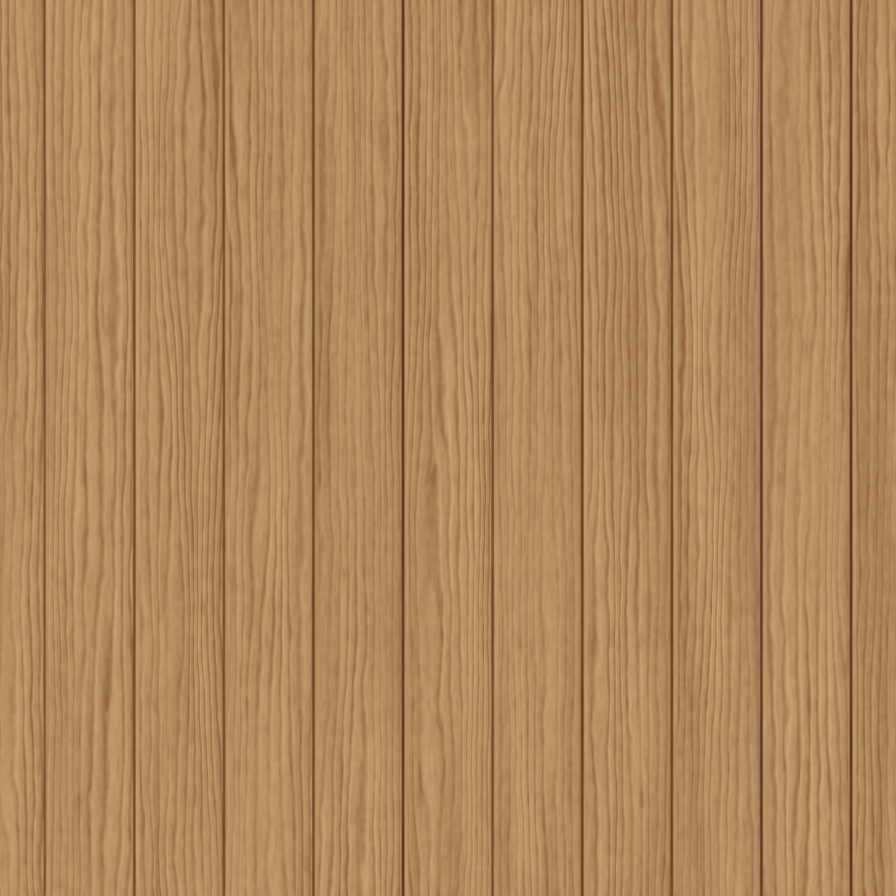
Write a WebGL 2 fragment shader that draws this texture.

```glsl
#version 300 es
precision highp float;
// Ten upright honey-brown wood planks with wavy grain and narrow grooves.
uniform vec2 u_resolution;
out vec4 fragColor;

float hash(vec2 p) {
    vec3 q = fract(vec3(p.xyx) * 0.1031);
    q += dot(q, q.yzx + 33.33);
    return fract((q.x + q.y) * q.z);
}

float noise(vec2 p) {
    vec2 cell = floor(p), f = fract(p);
    f = f * f * (3.0 - 2.0 * f);
    return mix(mix(hash(cell), hash(cell + vec2(1, 0)), f.x),
               mix(hash(cell + vec2(0, 1)), hash(cell + vec2(1, 1)), f.x), f.y);
}

// Smooth noise centred on zero
float sway(vec2 p) {
    return noise(p) + 0.5 * noise(p * 2.03 + 17.0) - 0.75;
}

// Growth rings: bent stripes with a soft light side and a narrow dark side
float rings(vec2 p, vec2 seed, float count) {
    float phase = count * p.x
        + 2.3 * sway(vec2(p.x * 2.2, p.y * 2.0) + seed)
        + 0.42 * sway(vec2(p.x * 6.0, p.y * 13.0) + seed)
        + 0.16 * sway(vec2(p.x * 12.0, p.y * 42.0) + seed);
    float angle = 6.2832 * phase;
    return sin(angle + 0.55 * sin(angle)) + 0.25 * sin(angle * 2.0 + 1.0);
}

void main() {
    vec2 uv = gl_FragCoord.xy / u_resolution;
    float pixel = 1.0 / min(u_resolution.x, u_resolution.y);

    // Plank number, place across the plank, and signed distance to a groove
    float across = uv.x * 10.0 + 0.5;
    float plank = mod(floor(across), 10.0);
    float groove = floor(across + 0.5);
    float side = (across - groove) / 10.0;
    vec2 local = vec2(fract(across), uv.y);
    vec2 seed = vec2(hash(vec2(plank, 3.0)), hash(vec2(plank, 8.0))) * 90.0;

    // Grain strength fades in and out along each plank
    float count = mix(8.0, 11.5, hash(vec2(plank, 21.0)));
    float strength = mix(0.08, 0.32, noise(vec2(local.x * 3.0, uv.y * 3.5) + seed + 40.0));
    float tone = 0.57 + 0.08 * (hash(vec2(plank, 14.0)) - 0.5);
    tone += strength * rings(local, seed, count);

    // Broad streaks, long fibres and short pores
    tone += 0.26 * sway(vec2(local.x * 4.5, uv.y * 1.6) + seed + 11.0);
    tone += 0.22 * (noise(vec2(uv.x * 150.0, uv.y * 7.0) + seed) - 0.5);
    tone += 0.16 * (noise(vec2(uv.x * 330.0, uv.y * 75.0)) - 0.5);
    tone += 0.10 * (noise(uv * vec2(260.0, 190.0) + 50.0) - 0.5);
    float pore = noise(vec2(uv.x * 280.0, uv.y * 28.0) + 70.0);
    tone -= 0.16 * smoothstep(0.78, 0.95, pore);

    vec3 darkWood = vec3(0.575, 0.395, 0.25);
    vec3 midWood = vec3(0.69, 0.53, 0.36);
    vec3 paleWood = vec3(0.79, 0.645, 0.46);
    vec3 color = mix(darkWood, midWood, smoothstep(-0.1, 0.6, tone));
    color = mix(color, paleWood, clamp((tone - 0.5) * 1.7, 0.0, 1.0));

    // Soft shade beside each groove, pale bevel to its right, dark core
    float depth = mix(0.6, 1.0, hash(vec2(groove, 31.0)));
    float wear = 0.75 + 0.25 * noise(vec2(groove * 9.0, uv.y * 18.0));
    color *= 1.0 - 0.14 * depth * exp(-abs(side) * 210.0);
    float bevel = smoothstep(0.0022 + pixel, 0.0022 - pixel, abs(side - 0.0037));
    float shine = mix(0.25, 0.75, hash(vec2(groove, 47.0))) * wear;
    color = mix(color, vec3(0.80, 0.66, 0.46), bevel * shine);
    float core = smoothstep(0.0014 + pixel, 0.0014 - pixel, abs(side + 0.0002));
    vec3 grooveBrown = mix(vec3(0.48, 0.28, 0.15), vec3(0.34, 0.19, 0.09), depth * wear);
    color = mix(color, grooveBrown, core * depth * (0.7 + 0.3 * wear));

    fragColor = vec4(color, 1.0);
}
```
